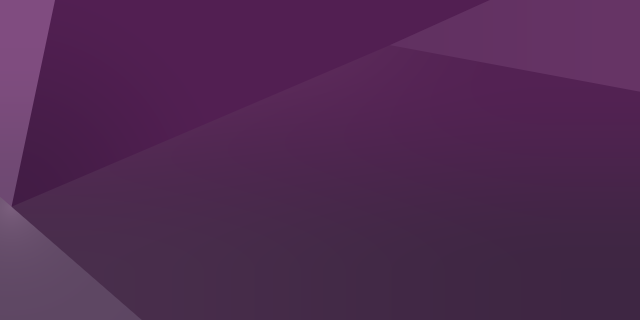
This background is drawn by a Shadertoy shader. Its source:

```glsl
// Draws a backdrop of broad plum facets that fan out from a bright corner point.

// Facet corners, in units of the canvas height
const vec2 HUB = vec2(0.036, 0.354);
const vec2 LEFT_TOP = vec2(0.172, 1.0);
const vec2 RIDGE = vec2(1.219, 0.859);
const vec2 RIDGE_TOP = vec2(1.531, 1.0);
const vec2 RIGHT_END = vec2(2.0, 0.7135);
const vec2 FOOT = vec2(0.443, 0.0);

// Facet colours
const vec3 FLOOR_LEFT = vec3(0.285, 0.180, 0.297);
const vec3 FLOOR_RIGHT = vec3(0.245, 0.150, 0.262);
const vec3 FLOOR_TOP = vec3(0.325, 0.132, 0.325);
const vec3 RIDGE_GLOW = vec3(0.028, 0.030, 0.022);
const vec3 UPPER_DARK = vec3(0.260, 0.110, 0.270);
const vec3 UPPER_LIGHT = vec3(0.322, 0.122, 0.322);
const vec3 RIGHT_NEAR = vec3(0.380, 0.190, 0.380);
const vec3 RIGHT_FAR = vec3(0.400, 0.204, 0.397);
const vec3 LEFT_LOW = vec3(0.430, 0.285, 0.445);
const vec3 LEFT_HIGH = vec3(0.500, 0.300, 0.500);
const vec3 CORNER_BASE = vec3(0.365, 0.275, 0.385);
const vec3 CORNER_GLOW = vec3(0.120, 0.100, 0.110);
const float GLOW_FALLOFF = 9.0;

// Signed distance to the line a-b, positive on its left
float sideOf(vec2 p, vec2 a, vec2 b) {
    vec2 d = normalize(b - a);
    return dot(p - a, vec2(-d.y, d.x));
}

// Smooth mask, one pixel wide at the edge
float cover(float distance) {
    return clamp(distance * iResolution.y + 0.5, 0.0, 1.0);
}

// Upper edge of the floor, which bends slightly at the ridge point
float aboveRidge(vec2 p) {
    return p.x < RIDGE.x ? sideOf(p, HUB, RIDGE) : sideOf(p, RIDGE, RIDGE_TOP);
}

void mainImage(out vec4 fragColor, in vec2 fragCoord) {
    // Fit the two-by-one layout to the canvas
    vec2 p = fragCoord / iResolution.xy * vec2(2.0, 1.0);
    float ridge = aboveRidge(p);
    float hubDistance = length(p - HUB);

    // Floor: fades downward, with a soft light under the ridge
    vec3 color = mix(FLOOR_LEFT, FLOOR_RIGHT, smoothstep(0.2, 1.8, p.x));
    color = mix(color, FLOOR_TOP, smoothstep(0.15, 0.78, p.y));
    float glow = exp(4.0 * min(ridge, 0.0)) * (1.0 - smoothstep(1.0, 1.7, p.x));
    color += RIDGE_GLOW * glow * smoothstep(0.3, 0.8, p.y);

    // Upper facet: darkens toward the hub
    vec3 upper = mix(UPPER_DARK, UPPER_LIGHT, smoothstep(0.0, 0.75, hubDistance));
    color = mix(color, upper, cover(ridge));

    // Right facet
    vec3 right = mix(RIGHT_NEAR, RIGHT_FAR, smoothstep(RIDGE.x, 2.0, p.x));
    float rightMask = min(-ridge, sideOf(p, RIDGE, RIGHT_END));
    color = mix(color, right, cover(rightMask));

    // Left facet
    vec3 left = mix(LEFT_LOW, LEFT_HIGH, smoothstep(0.35, 0.85, p.y));
    color = mix(color, left, cover(sideOf(p, HUB, LEFT_TOP)));

    // Lower corner: lit from the hub
    vec3 corner = CORNER_BASE + CORNER_GLOW * exp(-GLOW_FALLOFF * hubDistance);
    color = mix(color, corner, cover(-sideOf(p, HUB, FOOT)));

    fragColor = vec4(color, 1.0);
}
```
